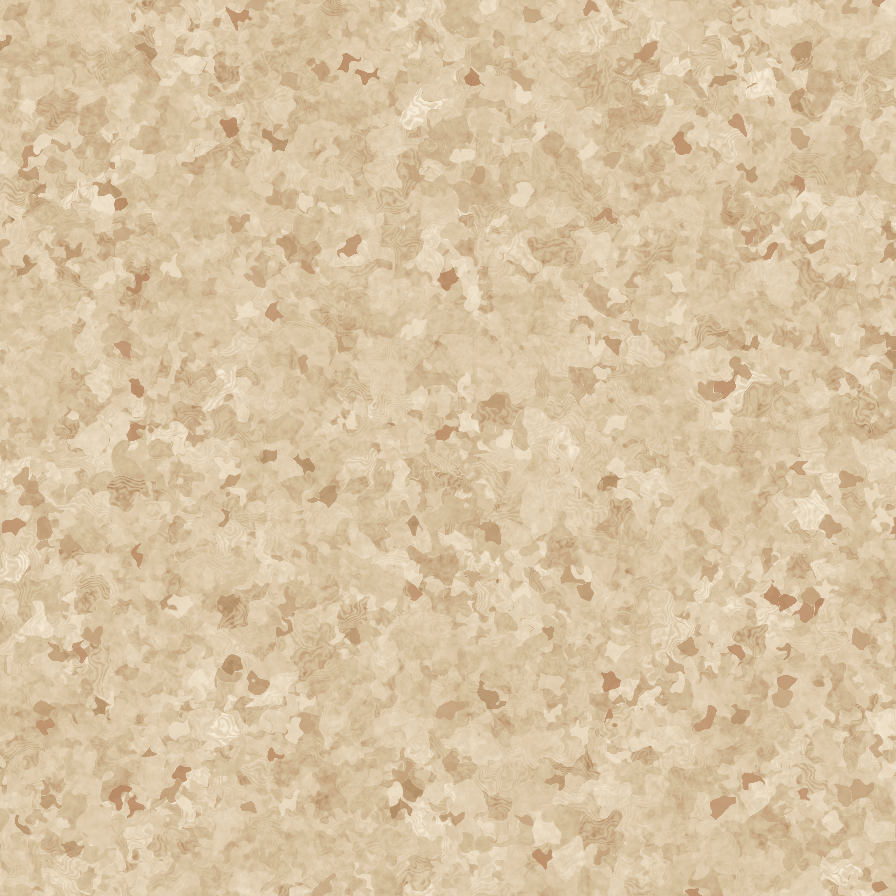
A WebGL 1 fragment shader for this texture:

```glsl
precision highp float;
// Cork-like surface of pressed, overlapping cream and tan chips with curved wood grain.

uniform vec2 u_resolution;

// Tones from darkest to palest
const vec3 DEEP  = vec3(0.67, 0.53, 0.37);
const vec3 BROWN = vec3(0.77, 0.64, 0.49);
const vec3 TAN   = vec3(0.81, 0.71, 0.57);
const vec3 SAND  = vec3(0.84, 0.76, 0.62);
const vec3 BEIGE = vec3(0.87, 0.79, 0.67);
const vec3 CREAM = vec3(0.89, 0.82, 0.71);
const vec3 PALE  = vec3(0.92, 0.86, 0.76);
const vec3 IVORY = vec3(0.96, 0.92, 0.84);
const vec3 RUST  = vec3(0.72, 0.50, 0.36);

const float FINE_CELLS = 78.0;    // finest chips across the canvas
const float LAYER_RATIO = 0.66;   // each layer up has larger chips
const float ACCENT_CELLS = 58.0;  // small dark and pale flakes
const float CHIP_CONTRAST = 3.5;
const float GRAIN_LINES = 165.0;  // grain stripes across the canvas
const float GRAIN_BEND = 1.5;
const float EDGE_WARP = 0.55;
const float DARK_SHARE = 0.05;
const float PALE_SHARE = 0.025;
const float TAU = 6.2831853;

vec3 hash3(vec2 p) {
  vec3 q = fract(p.xyx * vec3(0.1031, 0.1030, 0.0973));
  q += dot(q, q.yxz + 33.33);
  return fract((q.xxy + q.yzz) * q.zyx);
}

vec2 gradientAt(vec2 cell) {
  float a = TAU * hash3(cell + 71.0).x;
  return vec2(cos(a), sin(a));
}

float gradientNoise(vec2 p) {
  vec2 i = floor(p), f = fract(p);
  vec2 u = f * f * f * (f * (f * 6.0 - 15.0) + 10.0);
  vec2 e = vec2(1.0, 0.0);
  float low = mix(dot(gradientAt(i), f), dot(gradientAt(i + e), f - e), u.x);
  float high = mix(dot(gradientAt(i + e.yx), f - e.yx),
                   dot(gradientAt(i + e.xx), f - e.xx), u.x);
  return 1.4 * mix(low, high, u.y);
}

float fbm(vec2 p) {
  float sum = 0.0, amp = 0.6;
  for (int i = 0; i < 3; i++) {
    sum += amp * gradientNoise(p);
    p = p * 2.03 + 19.7;
    amp *= 0.6;
  }
  return sum;
}

vec2 rotate(vec2 p, float a) {
  float c = cos(a), s = sin(a);
  return vec2(c * p.x - s * p.y, s * p.x + c * p.y);
}

struct Chip {
  vec3 rnd;    // random traits
  vec2 local;  // position along and across the chip, in canvas units
  float mask;  // 1 inside, fading to 0 at the rim
};

// Voronoi cells, each measured with its own rotated, stretched metric
Chip chipAt(vec2 p, float cells, float seed) {
  vec2 g = p * cells + seed * 37.3;
  g += EDGE_WARP * vec2(gradientNoise(g * 1.3 + 5.0), gradientNoise(g * 1.3 + 43.0));
  vec2 base = floor(g);
  float nearest = 9.0, second = 9.0;
  Chip chip = Chip(vec3(0.0), vec2(0.0), 0.0);
  for (int y = -1; y <= 1; y++) {
    for (int x = -1; x <= 1; x++) {
      vec2 cell = base + vec2(float(x), float(y));
      vec3 rnd = hash3(cell);
      vec2 center = cell + 0.1 + 0.8 * hash3(cell + 131.0).xy;
      vec2 q = rotate(g - center, rnd.z * TAU);
      float d = length(q * vec2(0.8, 1.3));
      if (d < nearest) {
        second = nearest;
        nearest = d;
        chip.rnd = rnd;
        chip.local = q / cells;
      } else {
        second = min(second, d);
      }
    }
  }
  float soft = max(0.05, 1.3 * cells / u_resolution.x);
  chip.mask = smoothstep(0.0, soft, second - nearest);
  return chip;
}

// Tone is roughly a standard normal value; equal steps give the wanted shares
vec3 toneColor(float tone) {
  float k = 2.5 + 1.45 * tone;
  vec3 c = mix(DEEP, BROWN, clamp(k + 1.0, 0.0, 1.0));
  c = mix(c, TAN, clamp(k, 0.0, 1.0));
  c = mix(c, SAND, clamp(k - 1.0, 0.0, 1.0));
  c = mix(c, BEIGE, clamp(k - 2.0, 0.0, 1.0));
  c = mix(c, CREAM, clamp(k - 3.0, 0.0, 1.0));
  c = mix(c, PALE, clamp(k - 4.0, 0.0, 1.0));
  return mix(c, IVORY, clamp(k - 5.0, 0.0, 1.0));
}

void main() {
  vec2 p = gl_FragCoord.xy / min(u_resolution.x, u_resolution.y);
  float broad = gradientNoise(p * 7.0 + 3.0);
  float opacity = mix(0.55, 0.9, smoothstep(-0.4, 0.4, broad));
  float bend = GRAIN_BEND * fbm(p * 48.0);
  float tone = 1.2 * fbm(p * 60.0 + 11.0);

  // Overlapping chips, fine below and coarse on top
  float cells = FINE_CELLS;
  for (int i = 0; i < 3; i++) {
    float layer = float(i);
    Chip chip = chipAt(p, cells, layer + 1.0);
    float pitch = GRAIN_LINES * mix(0.65, 1.15, chip.rnd.y);
    float stripe = sin(TAU * (chip.local.y * pitch + bend + chip.rnd.x));
    float strength = (0.4 + 0.25 * layer) * fract(chip.rnd.y * 7.0);
    float chipTone = CHIP_CONTRAST * (chip.rnd.x - 0.5) + strength * stripe;
    float present = step(fract(chip.rnd.z * 13.0), 1.0 - 0.32 * layer);
    tone = mix(tone, chipTone, chip.mask * present * opacity);
    cells *= LAYER_RATIO;
  }

  // Cloudy wear and broad drift
  tone += 0.9 * fbm(p * 95.0 + 27.0) + 0.4 * broad;

  // Scattered dark and pale flakes
  Chip flake = chipAt(p, ACCENT_CELLS, 9.0);
  float dark = flake.mask * step(flake.rnd.x, DARK_SHARE * (1.0 + broad));
  float pale = flake.mask * step(1.0 - PALE_SHARE, flake.rnd.x);
  tone = mix(tone, -2.4 + 0.9 * flake.rnd.y, 0.85 * dark);
  tone = mix(tone, 2.1, 0.75 * pale);

  vec3 color = toneColor(tone);
  color = mix(color, RUST, 0.4 * dark * step(0.7, flake.rnd.z));
  gl_FragColor = vec4(color, 1.0);
}
```
